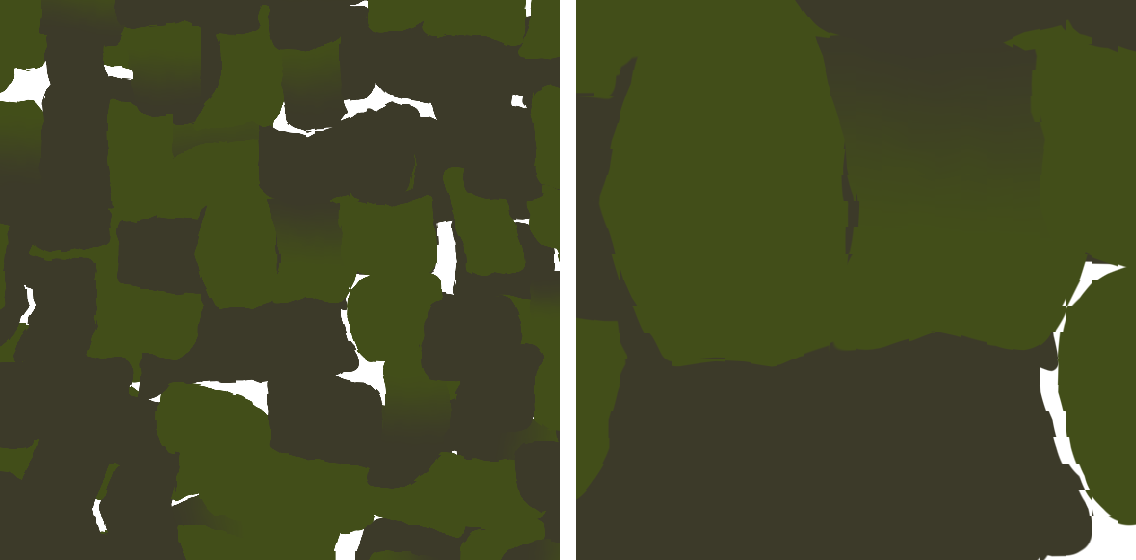
Left, the full canvas; right, a detail of the centre.
Reproduce this pattern procedurally as a three.js fragment shader.

```glsl
// Camouflage of overlapping brown and green rounded strokes with small white gaps.
varying vec2 vUv;

const vec3 BROWN = vec3(0.235, 0.227, 0.16);
const vec3 GREEN = vec3(0.26, 0.307, 0.098);

// Four random values per point, without sine
vec4 hash4(vec2 p) {
  vec4 q = fract(p.xyxy * vec4(0.1031, 0.1030, 0.0973, 0.1099));
  q += dot(q, q.wzxy + 33.33);
  return fract((q.xxyz + q.yzzw) * q.zywx);
}

// Value noise with linear blending, which leaves slightly angular edges
vec2 edgeNoise(vec2 p) {
  vec2 i = floor(p), f = fract(p);
  vec2 low = mix(hash4(i).xy, hash4(i + vec2(1.0, 0.0)).xy, f.x);
  vec2 high = mix(hash4(i + vec2(0.0, 1.0)).xy, hash4(i + 1.0).xy, f.x);
  return mix(low, high, f.y) - 0.5;
}

float roundedBox(vec2 p, vec2 halfSize, float radius) {
  vec2 d = abs(p) - halfSize + radius;
  return length(max(d, 0.0)) + min(max(d.x, d.y), 0.0) - radius;
}

// Paints one jittered grid of bent strokes over the given colour
vec3 paintStrokes(vec3 color, vec2 uv, float cells, float seed) {
  vec2 p = uv * cells + seed * 0.37;
  vec2 home = floor(p);
  for (int j = -1; j <= 1; j++) {
    for (int i = -1; i <= 1; i++) {
      vec2 cell = home + vec2(float(i), float(j));
      vec4 place = hash4(cell + seed * 17.0 + 40.0);
      vec4 form = hash4(cell + seed * 29.0 + 90.0);
      vec4 tint = hash4(cell + seed * 41.0 + 150.0);

      // Horizontal or vertical stroke, tilted and bowed along its length
      vec2 q = p - cell - 0.5 - (place.xy - 0.5) * 0.54;
      if (place.z > 0.5) q = q.yx;
      q.y += (place.w - 0.5) * (q.x * q.x - 0.12) + (form.w - 0.5) * 0.4 * q.x;
      vec2 halfSize = vec2(mix(0.46, 0.8, form.x), mix(0.33, 0.54, form.y));
      float dist = roundedBox(q, halfSize, mix(0.06, 0.33, form.z)) / cells;

      // Neighbours share a colour group; a low-discrepancy sequence balances the shares
      vec2 group = floor(cell * 0.6 + tint.zw * 0.4);
      float pick = fract(dot(group, vec2(0.7549, 0.5698)) + seed * 0.31 + tint.x * 0.3);
      float green = step(pick, 0.45);

      // A few strokes fade towards the other colour at one end
      float along = (tint.z > 0.5 ? q.x : -q.x) / halfSize.x;
      float fade = step(0.86, tint.y) * smoothstep(-0.4, 0.9, along);
      vec3 paint = mix(BROWN, GREEN, mix(green, 1.0 - green, fade));
      color = mix(color, paint, 1.0 - smoothstep(-0.0006, 0.0006, dist));
    }
  }
  return color;
}

void main() {
  // Broad wobble bends the outlines, fine wobble and small steps roughen them
  vec2 uv = vUv + edgeNoise(vUv * 11.0) * 0.034 + edgeNoise(vUv * 60.0 + 7.0) * 0.007;
  uv += (hash4(floor(vUv * 64.0) + 300.0).xy - 0.5) * 0.004;
  vec3 color = paintStrokes(vec3(1.0), uv, 5.6, 1.0);
  color = paintStrokes(color, uv, 6.6, 2.0);
  gl_FragColor = vec4(color, 1.0);
}
```
